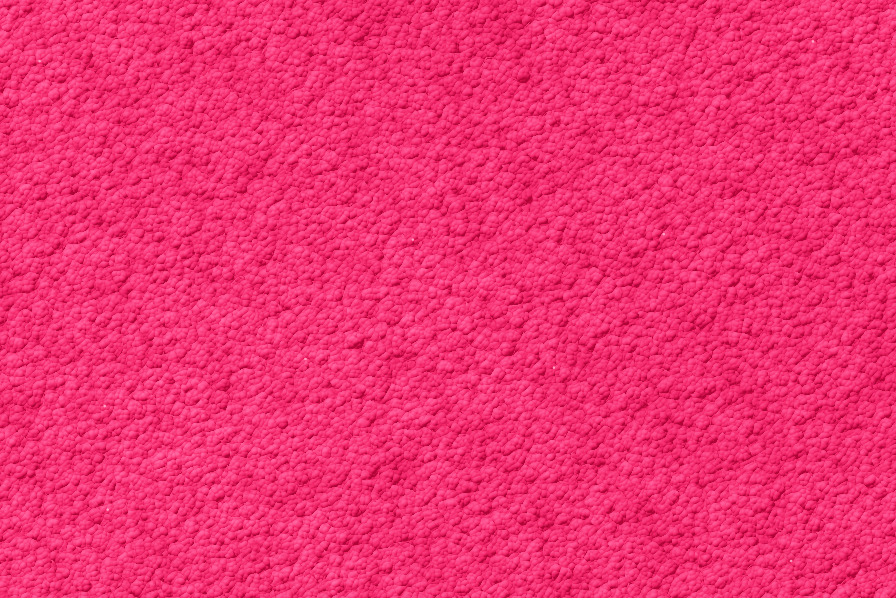
Give the GLSL for this texture, as a WebGL 1 fragment shader.

```glsl
precision highp float;

uniform vec2 u_resolution;

// Paint, from deep shadow to lit crest
const vec3 PIT = vec3(0.69, 0.02, 0.21);
const vec3 SHADOW = vec3(0.80, 0.05, 0.28);
const vec3 SHADE = vec3(0.87, 0.10, 0.35);
const vec3 BODY = vec3(0.95, 0.15, 0.41);
const vec3 LIT = vec3(0.97, 0.22, 0.47);
const vec3 CREST = vec3(0.99, 0.31, 0.55);
const vec3 GLINT = vec3(1.0, 0.42, 0.64);
const vec3 FLECK = vec3(1.0, 0.72, 0.82);

// Grain sizes, in cells per canvas height, and their relief
const float PATCH_CELLS = 15.0;
const float LUMP_CELLS = 46.0;
const float GRAIN_CELLS = 86.0;
const float GRIT_CELLS = 158.0;
const float LUMP_RELIEF = 0.45;
const float GRAIN_RELIEF = 0.9;
const float GRIT_RELIEF = 0.85;
const float GRAIN_WARP = 0.9;
const float CREASE_SHARPNESS = 9.0;
const float SIZE_VARIATION = 1.6;

// Lighting, in steps along the paint ramp
const vec2 LIGHT_DIR = vec2(-0.5, 0.866);
const float BASE_TONE = 4.03;
const float CONTRAST = 3.3;
const float SHADOW_SKEW = 1.6;
const float CREASE_SHADE = 1.8;
const float PATCH_SHADE = 1.2;
const float DRIFT = 0.16;

// Sparse pale flecks
const float FLECK_CELLS = 24.0;
const float FLECK_CHANCE = 0.02;
const float FLECK_RADIUS = 0.07;

vec3 hash3(vec2 cell) {
  vec3 k = vec3(dot(cell, vec2(127.1, 311.7)),
                dot(cell, vec2(269.5, 183.3)),
                dot(cell, vec2(419.2, 371.9)));
  return fract(sin(k) * 43758.545);
}

// Soft cellular domes on a turned grid: slope in xy, height in z
vec3 domes(vec2 p, float angle) {
  float c = cos(angle);
  float s = sin(angle);
  mat2 turn = mat2(c, s, -s, c);
  p = turn * p;
  vec2 cell = floor(p);
  vec2 slope = vec2(0.0);
  float total = 1e-5;
  for (int y = -1; y <= 1; y++) {
    for (int x = -1; x <= 1; x++) {
      vec2 neighbour = cell + vec2(float(x), float(y));
      vec3 rnd = hash3(neighbour);
      vec2 offset = neighbour + 0.06 + 0.88 * rnd.xy - p;
      float weight = exp(SIZE_VARIATION * (rnd.z - 0.5)
                         - CREASE_SHARPNESS * dot(offset, offset));
      slope += weight * offset;
      total += weight;
    }
  }
  float height = log(total) / CREASE_SHARPNESS + 0.1;
  return vec3((slope / total) * turn, height);
}

// Layered sines for slow, uneven change across the wall
float wallDrift(vec2 p) {
  return sin(p.x * 3.1 + p.y * 1.7) + 0.6 * sin(p.y * 6.3 - p.x * 4.2 + 1.3)
       + 0.4 * sin(p.x * 11.0 + p.y * 8.0 + 2.1);
}

vec3 paintRamp(float tone) {
  vec3 color = mix(PIT, SHADOW, clamp(tone, 0.0, 1.0));
  color = mix(color, SHADE, clamp(tone - 1.0, 0.0, 1.0));
  color = mix(color, BODY, clamp(tone - 2.0, 0.0, 1.0));
  color = mix(color, LIT, clamp(tone - 3.0, 0.0, 1.0));
  color = mix(color, CREST, clamp(tone - 4.0, 0.0, 1.0));
  return mix(color, GLINT, clamp(tone - 5.0, 0.0, 1.0));
}

float fleckMask(vec2 p) {
  vec2 cell = floor(p);
  vec3 rnd = hash3(cell + 71.0);
  float dist = length(p - cell - 0.2 - 0.6 * rnd.xy);
  float present = step(1.0 - FLECK_CHANCE, rnd.z);
  return present * (1.0 - smoothstep(0.4 * FLECK_RADIUS, FLECK_RADIUS, dist));
}

void main() {
  vec2 p = gl_FragCoord.xy / u_resolution.y;
  float drift = wallDrift(p);

  // Larger lumps push the finer grains aside, breaking up the cells
  vec3 patches = domes(p * PATCH_CELLS + 2.9, 0.9);
  vec3 lump = domes(p * LUMP_CELLS + 5.3, 0.4);
  vec3 grain = domes(p * GRAIN_CELLS + GRAIN_WARP * lump.xy + 19.7, 1.1);
  vec3 grit = domes(p * GRIT_CELLS + GRAIN_WARP * grain.xy + 43.1, 0.6);
  vec3 relief = LUMP_RELIEF * lump + GRAIN_RELIEF * grain + GRIT_RELIEF * grit;

  // Faces turned to the light brighten; the others and the creases darken
  float facing = -dot(relief.xy, LIGHT_DIR);
  float tone = BASE_TONE + DRIFT * drift + PATCH_SHADE * patches.z
             + CREASE_SHADE * relief.z
             + CONTRAST * facing - SHADOW_SKEW * facing * facing;

  vec3 color = paintRamp(tone);
  color = mix(color, FLECK, 0.8 * fleckMask(p * FLECK_CELLS));
  gl_FragColor = vec4(color, 1.0);
}
```
